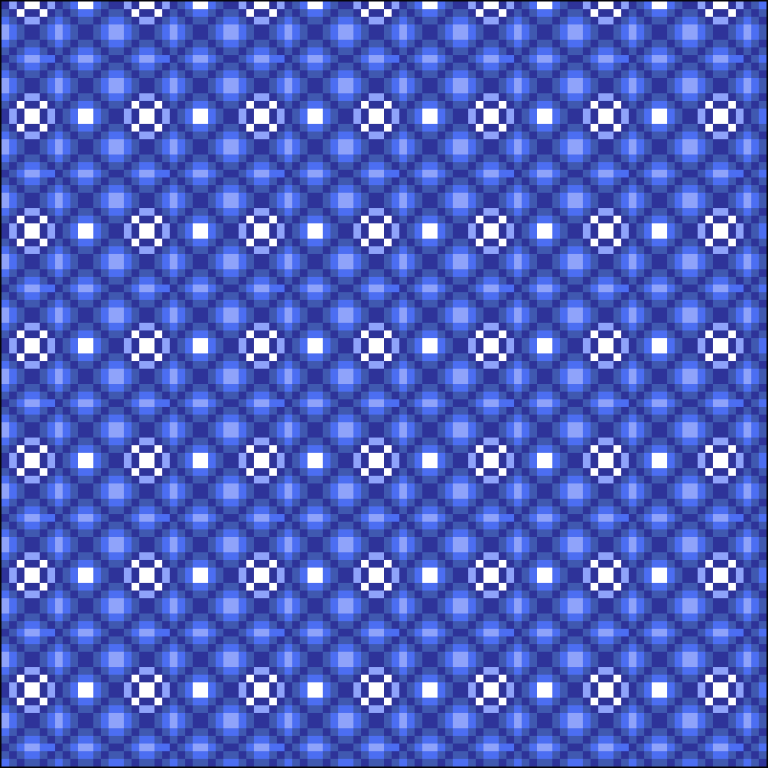
Give the GLSL for this pattern, as a Shadertoy shader.

```glsl
// Pixel-grid weave of blue blobs with white checkered flowers, framed by a thin black line.

const float GRID = 100.0;          // cells along each side
const float TILE = 15.0;           // cells in one repeat
const float BORDER = 1.0 / 512.0;  // frame width

const vec3 INK   = vec3(0.02, 0.02, 0.04);
const vec3 NAVY  = vec3(0.18, 0.20, 0.60);
const vec3 SLATE = vec3(0.25, 0.35, 0.69);
const vec3 AZURE = vec3(0.30, 0.43, 0.95);
const vec3 PALE  = vec3(0.56, 0.64, 0.98);
const vec3 WHITE = vec3(1.0);

// Splits a tile axis into four bands; the narrow band has one core cell instead of two.
// Returns (band index, cell within band), where cells 1 and 2 are the core.
vec2 bandAt(float p, float narrowBand) {
    p += step(narrowBand * 4.0 + 2.0, p);
    return vec2(floor(p / 4.0), mod(p, 4.0));
}

bool isCore(float bandCell) {
    return bandCell > 0.5 && bandCell < 2.5;
}

// Alternating bright and dark blobs, shaded from core to corner.
vec3 blobColor(vec2 p) {
    vec2 bx = bandAt(p.x, 1.0);
    vec2 by = bandAt(p.y, 2.0);
    bool coreX = isCore(bx.y);
    bool coreY = isCore(by.y);
    bool bright = mod(bx.x + by.x, 2.0) < 0.5;

    // Single-cell dash reaching into the narrow crossing
    if (bx == vec2(1.0, 0.0) && by.x == 2.0 && coreY) return AZURE;

    if (coreX && coreY) {
        if (!bright) return NAVY;
        return by.x == 0.0 ? WHITE : PALE;
    }
    if (coreX || coreY) return bright ? AZURE : SLATE;
    return bright ? SLATE : NAVY;
}

// Color of one grid cell, with columns from the left and rows from the top.
vec3 cellColor(vec2 cell) {
    cell = clamp(cell, 0.0, GRID - 1.0);
    vec2 p = mod(vec2(cell.x - 2.0, GRID + 1.0 - cell.y), TILE);

    // Distance from the flower centre, wrapped around the tile
    vec2 q = abs(mod(p - 1.5 + 0.5 * TILE, TILE) - 0.5 * TILE);
    float outer = max(q.x, q.y);
    float inner = min(q.x, q.y);
    if (outer < 2.0) return (q.x < 1.0) == (q.y < 1.0) ? WHITE : NAVY;
    if (outer < 3.0 && inner < 1.0) return PALE;
    return blobColor(p);
}

// Blends the four cells around the nearest grid corner over one pixel.
vec3 smoothCells(vec2 g, vec2 pixel) {
    vec2 corner = floor(g + 0.5);
    vec2 w = clamp((g - corner) / pixel + 0.5, 0.0, 1.0);
    vec3 low  = mix(cellColor(corner - 1.0), cellColor(corner - vec2(0.0, 1.0)), w.x);
    vec3 high = mix(cellColor(corner - vec2(1.0, 0.0)), cellColor(corner), w.x);
    return mix(low, high, w.y);
}

void mainImage(out vec4 fragColor, in vec2 fragCoord) {
    vec2 uv = fragCoord / iResolution.xy;
    vec2 pixel = 1.0 / iResolution.xy;
    float scale = GRID / (1.0 - 2.0 * BORDER);
    vec3 color = smoothCells((uv - BORDER) * scale, pixel * scale);

    // Frame
    vec2 inset = min(uv, 1.0 - uv) - BORDER;
    vec2 inside = clamp(inset / pixel + 0.5, 0.0, 1.0);
    color = mix(INK, color, inside.x * inside.y);

    fragColor = vec4(color, 1.0);
}
```
